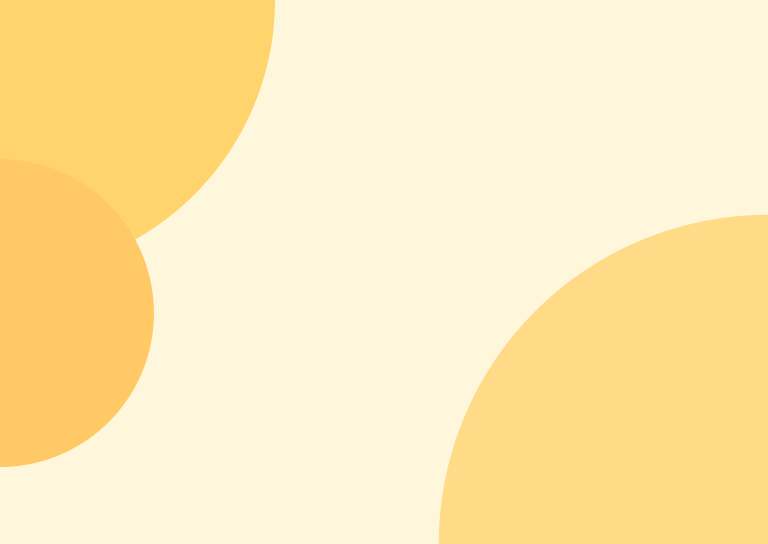
Write a Shadertoy shader that draws this background.

```glsl
// Flat cream backdrop with three large warm discs cut off by the canvas edges.
// Each disc is a circle distance function, blended over the layers below it
// with a one-pixel soft rim. Lengths are in canvas heights.

#define CREAM        vec3(1.000, 0.968, 0.859)
#define YELLOW       vec3(1.000, 0.831, 0.424)
#define ORANGE       vec3(1.000, 0.788, 0.400)
#define SAND         vec3(1.000, 0.859, 0.535)
#define TOP_RADIUS   0.5055
#define SIDE_RADIUS  0.2829
#define SIDE_HEIGHT  0.4244
#define LOW_RADIUS   0.6052

// Coverage of a disc, from 0 outside to 1 inside
float discMask(vec2 point, vec2 center, float radius) {
    float signedDistance = length(point - center) - radius;
    return clamp(0.5 - signedDistance * iResolution.y, 0.0, 1.0);
}

void mainImage(out vec4 fragColor, in vec2 fragCoord) {
    vec2 point = fragCoord / iResolution.y;
    float aspect = iResolution.x / iResolution.y;

    // Discs layered from back to front
    vec3 color = CREAM;
    color = mix(color, YELLOW, discMask(point, vec2(0.0, 1.0), TOP_RADIUS));
    color = mix(color, ORANGE, discMask(point, vec2(0.0, SIDE_HEIGHT), SIDE_RADIUS));
    color = mix(color, SAND, discMask(point, vec2(aspect, 0.0), LOW_RADIUS));

    fragColor = vec4(color, 1.0);
}
```
